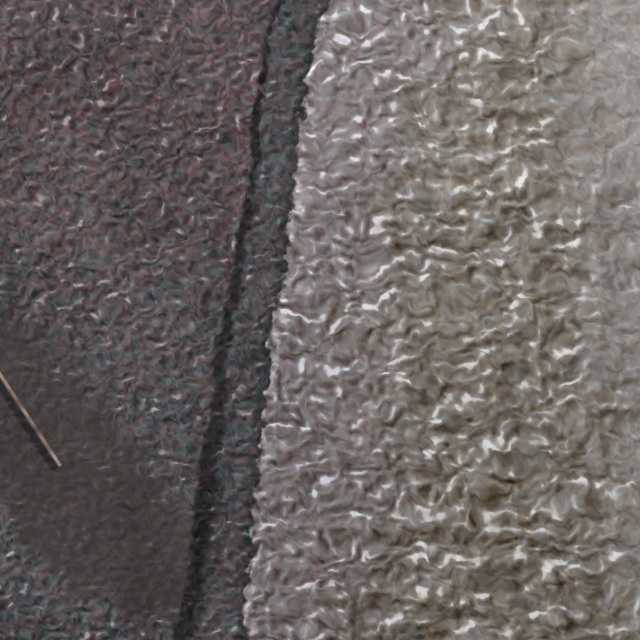
A three.js fragment shader for this texture:

```glsl
// Rippling silty water beside a worn asphalt kerb with a crack, a damp patch and a twig.
varying vec2 vUv;

float hash(vec2 p) {
  vec3 q = fract(vec3(p.xyx) * vec3(0.1031, 0.1030, 0.0973));
  q += dot(q, q.yzx + 33.33);
  return fract((q.x + q.y) * q.z);
}

float noise(vec2 p) {
  vec2 cell = floor(p), f = fract(p);
  f = f * f * (3.0 - 2.0 * f);
  return mix(mix(hash(cell), hash(cell + vec2(1.0, 0.0)), f.x),
             mix(hash(cell + vec2(0.0, 1.0)), hash(cell + 1.0), f.x), f.y);
}

float fbm(vec2 p) {
  float sum = 0.0, amp = 0.5;
  for (int i = 0; i < 4; i++) {
    sum += amp * noise(p);
    p = mat2(1.7, 0.9, -0.9, 1.7) * p + 7.3;
    amp *= 0.5;
  }
  return sum;
}

// Slope of a noise field along a light direction, centred on zero
float relief(vec2 p, vec2 light) {
  return noise(p + light) - noise(p - light);
}

// Small displacement that breaks up the straight noise lattice
vec2 warp(vec2 p, float frequency) {
  return vec2(fbm(p * frequency), fbm(p * frequency + 31.0)) - 0.47;
}

float segmentDistance(vec2 p, vec2 a, vec2 b) {
  vec2 ab = b - a;
  return length(p - a - ab * clamp(dot(p - a, ab) / dot(ab, ab), 0.0, 1.0));
}

// Borders of the kerb, as x positions for a given height
float crackX(float y) {
  return 0.272 + 0.155 * y + 0.014 * (noise(vec2(y * 11.0, 3.0)) - 0.5);
}

float shoreX(float y) {
  return 0.380 + 0.105 * y + 0.025 * pow(y, 6.0)
       + 0.010 * (noise(vec2(y * 14.0, 21.0)) - 0.5);
}

// Speckled stone: fine embossed grains with red and blue tints
vec3 stone(vec2 p, vec3 base, float strength) {
  vec2 q = p + 0.022 * warp(p, 38.0);
  float grain = relief(q * vec2(92.0, 122.0), vec2(-0.28, 0.34));
  float fine = noise(q.yx * 215.0 + 40.0) - 0.5;
  float tint = noise(q * vec2(85.0, 110.0) + 90.0) - 0.5;
  vec3 color = base * (0.82 + 0.38 * fbm(p * 9.0));
  color += strength * (0.15 * grain + 0.13 * fine + tint * vec3(0.07, -0.01, -0.02));
  float glint = smoothstep(0.25, 0.6, grain) * smoothstep(0.45, 0.75, noise(p * 47.0));
  return color + strength * glint * vec3(0.20, 0.19, 0.19);
}

vec3 asphalt(vec2 p) {
  float redness = smoothstep(0.35, 0.95, p.y + 0.15 * fbm(p * 6.0));
  return stone(p, mix(vec3(0.310, 0.300, 0.308), vec3(0.352, 0.312, 0.320), redness), 1.0);
}

// Smooth dark patch between a slanted upper rim and a curved lower rim
float dampMask(vec2 p) {
  float wobble = 0.09 * (fbm(p * 24.0) - 0.47);
  float upper = 0.53 - 1.10 * p.x - p.y + wobble;
  float lower = p.y - 0.21 * exp(-8.0 * p.x) + wobble;
  return smoothstep(-0.06, 0.05, upper) * smoothstep(-0.015, 0.02, lower);
}

vec3 water(vec2 p, float shoreDistance) {
  float patches = fbm(p * 8.0 + 60.0) - 0.47;
  float open = smoothstep(0.02, 0.32, shoreDistance + 0.18 * patches);
  float calm = smoothstep(0.82, 1.06, p.x + 0.13 * (p.y - 0.5) + 0.12 * patches);
  vec2 q = p + 0.035 * warp(p, 16.0) + 0.018 * warp(p + 5.0, 46.0);
  q.y += 0.12 * q.x;

  // Broad swells, choppy ripples and small sparkle
  float swell = relief(q * vec2(17.0, 42.0), vec2(-0.25, 0.35));
  float chop = relief(q * vec2(46.0, 76.0) + 17.0, vec2(-0.32, 0.32));
  float fine = relief(q * vec2(92.0, 122.0) + 53.0, vec2(-0.34, 0.32));
  float wave = mix(0.08, 0.32, open) * swell + mix(0.26, 0.46, open) * chop
             + mix(0.52, 0.44, open) * fine;
  wave *= 1.0 - 0.60 * calm;

  vec3 silt = mix(vec3(0.462, 0.433, 0.436), vec3(0.462, 0.435, 0.402), open);
  silt = mix(silt, vec3(0.535, 0.520, 0.508), calm);
  silt += 0.065 * smoothstep(0.35, 1.0, p.y) - 0.025 * smoothstep(0.35, 0.0, p.y);
  silt += 0.09 * (fbm(p * vec2(7.0, 14.0)) - 0.47);

  vec3 color = silt + wave * vec3(0.38, 0.41, 0.45);
  color += 0.18 * smoothstep(0.16, 0.40, wave) * vec3(0.95, 1.0, 1.05);
  float tint = noise(q * vec2(70.0, 95.0) + 11.0) - 0.5;
  color += tint * mix(vec3(0.04, -0.01, 0.01), vec3(0.03, 0.0, -0.03), open);
  return color + 0.09 * (noise(q * 205.0) - 0.5);
}

void main() {
  vec2 p = vUv;
  vec2 ragged = warp(p, 65.0);
  float fromCrack = p.x - crackX(p.y) + 0.014 * ragged.x;
  float fromShore = p.x - shoreX(p.y) + 0.030 * ragged.y;

  // Asphalt and the damp patch
  vec3 damp = stone(p, vec3(0.265, 0.247, 0.246), 0.36);
  vec3 ground = mix(asphalt(p), damp, dampMask(p));

  // Twig with a thin shadow
  vec2 twigTop = vec2(-0.01, 0.430), twigTip = vec2(0.093, 0.274);
  vec2 shadowShift = vec2(0.009, 0.004);
  float shadow = segmentDistance(p, twigTop - shadowShift, twigTip - shadowShift);
  ground *= 1.0 - 0.35 * smoothstep(0.010, 0.002, shadow);
  float twig = smoothstep(0.0045, 0.001, segmentDistance(p, twigTop, twigTip));
  ground = mix(ground, vec3(0.53, 0.45, 0.41) + 0.3 * (noise(p * 70.0) - 0.5), twig);

  // Kerb strip, darkest in the crack and along the waterline
  vec3 kerb = stone(p + 3.0, vec3(0.300, 0.291, 0.300), 0.9);
  float crackWidth = mix(0.046, 0.012, smoothstep(0.1, 0.85, p.y));
  float crackEdge = fromCrack + 0.03 * ragged.y;
  kerb *= 1.0 - 0.45 * smoothstep(crackWidth, crackWidth * 0.4, crackEdge);
  kerb *= 1.0 - 0.28 * smoothstep(-0.022, -0.003, fromShore);

  vec3 color = mix(ground, kerb, smoothstep(-0.004, 0.004, fromCrack));
  color = mix(color, water(p, fromShore), smoothstep(-0.004, 0.004, fromShore));

  // Broken pale foam on the waterline
  float foam = smoothstep(0.011, 0.001, abs(fromShore - 0.006));
  foam *= smoothstep(0.40, 0.75, noise(p * vec2(90.0, 75.0) + 70.0));
  color += 0.19 * foam * vec3(0.96, 0.98, 1.05);

  gl_FragColor = vec4(clamp(color, 0.0, 1.0), 1.0);
}
```
